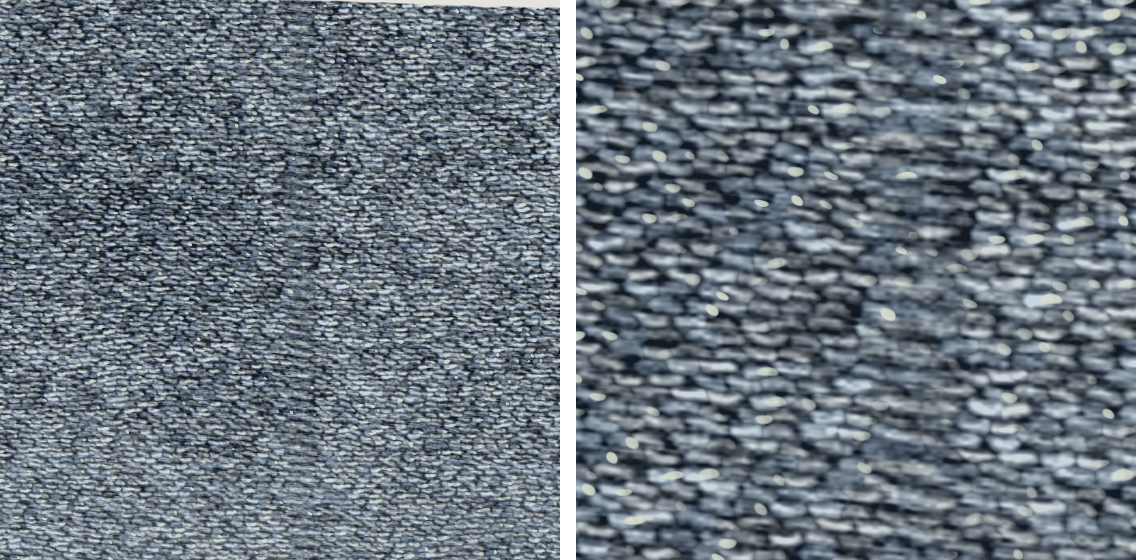
Left, the full canvas; right, a detail of the centre.
Write a Shadertoy shader that draws this texture.

```glsl
const float ROWS = 104.0;          // weft rows over the canvas height
const float COLS = 46.0;           // yarn floats over the canvas width
const float TWILL_STEP = 0.36;     // sideways shift from row to row
const float YARN_TILT = -0.22;     // slant of each float, in row units
const float FLECK_CHANCE = 0.36;
const float FIBRE_AMOUNT = 0.42;
const float SEAM_X = 0.538;
const float SEAM_HALF_WIDTH = 0.028;
const float LADDER_STEPS = 54.0;   // threads crossing the seam
const vec3 SHADOW = vec3(0.07, 0.10, 0.14);
const vec3 INDIGO = vec3(0.43, 0.475, 0.52);
const vec3 WORN = vec3(0.80, 0.84, 0.86);
const vec3 CREAM = vec3(0.85, 0.87, 0.81);
const vec3 BACKDROP = vec3(0.90, 0.89, 0.87);

float hash(vec2 p) {
    vec3 q = fract(vec3(p.xyx) * 0.1031);
    q += dot(q, q.yzx + 33.33);
    return fract((q.x + q.y) * q.z);
}

float noise(vec2 p) {
    vec2 cell = floor(p), f = fract(p);
    f = f * f * (3.0 - 2.0 * f);
    float low = mix(hash(cell), hash(cell + vec2(1, 0)), f.x);
    float high = mix(hash(cell + vec2(0, 1)), hash(cell + vec2(1, 1)), f.x);
    return mix(low, high, f.y);
}

// x: yarn tone, y: cream fleck coverage, z: hue variation of the top yarn
vec3 weave(vec2 p) {
    vec2 grid = p * vec2(COLS, ROWS);
    float row0 = floor(grid.y);
    float tone = 0.11, fleck = 0.0, hue = 0.5;
    for (int j = -1; j <= 1; j++) {
        float row = row0 + float(j);
        float shift = row * TWILL_STEP + 0.35 * hash(vec2(row, 7.0));
        float col0 = floor(grid.x - shift);
        for (int i = -1; i <= 1; i++) {
            vec2 id = vec2(col0 + float(i), row) + 200.0;
            float rnd = hash(id), rndB = hash(id + 431.7), rndC = hash(id + 917.3);
            vec2 centre = vec2(col0 + float(i) + shift + 0.5, row + 0.5);
            vec2 d = grid - centre - (vec2(rndB, rndC) - 0.5) * vec2(0.4, 0.36);
            d.y -= YARN_TILT * d.x + 0.12 * sin(d.x * 5.0 + 6.0 * rnd);

            // slim tapering float, bright along its crest
            float reach = abs(d.x) / mix(0.48, 0.78, rndC);
            float taper = 1.0 - smoothstep(0.45, 1.0, reach);
            float across = d.y / (mix(0.34, 0.50, rndB) * (0.55 + 0.45 * taper));
            float yarn = 0.11 + mix(0.42, 0.86, rnd) * taper * exp(-across * across);
            if (yarn > tone) { tone = yarn; hue = rndB; }

            // undyed thread lying along the row
            vec2 e = d - vec2(0.30, 0.04);
            e /= vec2(mix(0.14, 0.34, rnd), mix(0.24, 0.42, rndC / FLECK_CHANCE));
            float lozenge = 1.0 - smoothstep(0.35, 1.1, pow(abs(e.x), 2.5) + e.y * e.y);
            float strength = step(rndC, FLECK_CHANCE) * mix(0.1, 1.0, rndB);
            fleck = max(fleck, lozenge * strength);
        }
    }
    return vec3(tone, fleck, hue);
}

void mainImage(out vec4 fragColor, in vec2 fragCoord) {
    vec2 uv = fragCoord / iResolution.xy;

    // uneven, gently bowed cloth
    vec2 p = uv;
    p.y += 0.022 * (noise(uv * 3.0) - 0.5) + 0.004 * (noise(uv * 26.0) - 0.5);
    p.x += 0.010 * (noise(uv * 6.0 + 40.0) - 0.5);
    vec3 cloth = weave(p);
    float tone = cloth.x, fleck = cloth.y;

    // raised seam: ladder of threads beside a dark groove
    float across = abs(p.x - SEAM_X + 0.006 * (noise(uv * vec2(9.0, 90.0)) - 0.5));
    float seam = 1.0 - smoothstep(0.6, 1.1, across / SEAM_HALF_WIDTH);
    float ladder = 0.5 + 0.5 * cos(6.2831853 * (p.y * LADDER_STEPS + 6.0 * (p.x - SEAM_X)));
    tone = mix(tone, 0.08 + 0.72 * ladder, 0.55 * seam);
    float groove = (p.x - SEAM_X - 0.024) / 0.008;
    tone -= 0.20 * exp(-groove * groove) * noise(uv * 40.0);
    fleck *= mix(1.0, 1.4 * ladder, seam);

    // fibre streaks, fuzz and patchy wear
    float fibre = noise(vec2(uv.x * 90.0, uv.y * 430.0 + uv.x * 40.0)) - 0.5;
    fibre += 0.7 * (noise(uv * vec2(260.0, 380.0) + 90.0) - 0.5);
    tone += FIBRE_AMOUNT * fibre;
    tone += 0.15 * (noise(uv * vec2(16.0, 40.0)) - 0.5);
    tone += 0.09 * (noise(uv * 5.0 + 13.0) - 0.5);

    // broad light: pale below, dim at centre left
    float pale = 1.0 - smoothstep(0.0, 0.42, uv.y);
    vec2 dimOffset = (uv - vec2(0.25, 0.62)) / vec2(0.42, 0.34);
    tone = mix(tone, 0.52, 0.18 * pale) + 0.08 * pale;
    tone -= 0.06 * exp(-dot(dimOffset, dimOffset));
    tone = clamp(tone, 0.0, 1.0);

    // tone to dyed colour
    vec3 color = mix(SHADOW, INDIGO, min(tone * 2.0, 1.0));
    color = mix(color, WORN, max(tone * 2.0 - 1.0, 0.0));
    color += (cloth.z - 0.5) * vec3(-0.035, -0.005, 0.035);
    color = mix(color, CREAM, clamp(fleck, 0.0, 1.0) * 0.9);

    // pale backdrop past the cloth edge at upper right
    float edge = 1.0 - 0.014 * smoothstep(0.45, 1.0, uv.x) + 0.003 * (noise(uv * 60.0) - 0.5);
    float beyond = smoothstep(edge - 0.002, edge + 0.002, uv.y) * smoothstep(0.45, 0.6, uv.x);
    color = mix(color, BACKDROP, beyond);
    fragColor = vec4(clamp(color, 0.0, 1.0), 1.0);
}
```
